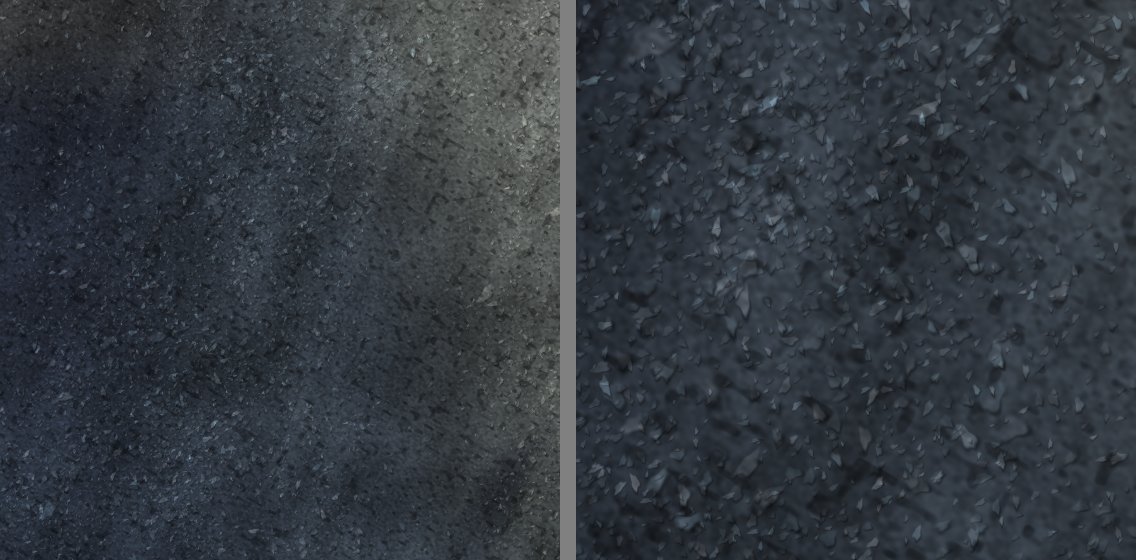
Left, the full canvas; right, a detail of the centre.
This texture is drawn by a WebGL 1 fragment shader. Its source:

```glsl
precision highp float;
// Dark slate-blue stone with scattered pale mineral flecks and a warm grey right side.
uniform vec2 u_resolution;

float hash(vec2 p) {
  vec3 q = fract(p.xyx * vec3(0.1031, 0.1030, 0.0973));
  q += dot(q, q.yzx + 33.33);
  return fract((q.x + q.y) * q.z);
}

vec2 hash2(vec2 p) {
  return vec2(hash(p), hash(p + 71.7));
}

float noise(vec2 p) {
  vec2 i = floor(p), f = fract(p);
  f = f * f * (3.0 - 2.0 * f);
  return mix(mix(hash(i), hash(i + vec2(1, 0)), f.x),
             mix(hash(i + vec2(0, 1)), hash(i + vec2(1, 1)), f.x), f.y);
}

float fbm(vec2 p) {
  float sum = 0.0, amp = 0.5;
  for (int i = 0; i < 5; i++) {
    sum += amp * noise(p);
    p = mat2(1.6, 1.2, -1.2, 1.6) * p + 17.3;
    amp *= 0.5;
  }
  return sum;
}

// Flecks gather in a slanted middle band, along the top and at the right edge.
float fleckDensity(vec2 p) {
  float band = exp(-pow((p.x - 0.36 - 0.25 * (p.y - 0.4)) / 0.24, 2.0));
  float top = smoothstep(0.65, 0.95, p.y) * smoothstep(0.2, 0.7, p.x);
  float rightEdge = smoothstep(0.84, 0.95, p.x);
  float smoothArea = smoothstep(0.62, 0.7, p.x) * (1.0 - smoothstep(0.8, 0.88, p.x))
                   * (1.0 - smoothstep(0.7, 0.85, p.y));
  float d = 0.22 + 0.5 * max(band, max(0.8 * top, 0.6 * rightEdge));
  return d * (0.4 + 1.2 * noise(p * 9.0)) * (1.0 - 0.7 * smoothArea);
}

// One layer of irregular, mostly upright chips, each shaded on its lower right.
vec3 addFlecks(vec3 col, vec2 p, float scale, float amount, float lift) {
  vec2 home = floor(p * scale);
  float soft = 0.07 + 0.6 * scale / min(u_resolution.x, u_resolution.y);
  for (int y = -1; y <= 1; y++) {
    for (int x = -1; x <= 1; x++) {
      vec2 cell = home + vec2(x, y);
      vec2 spot = hash2(cell + scale);
      vec2 kind = hash2(cell + scale * 3.0 + 19.1);
      vec2 look = hash2(cell + scale * 5.0 + 43.7);
      vec2 center = cell + 0.1 + 0.8 * spot;
      float present = step(kind.x, amount * fleckDensity(center / scale));
      vec2 d = p * scale - center;
      float turn = 1.15 + (kind.y - 0.5) * 2.2;
      vec2 q = vec2(cos(turn) * d.x + sin(turn) * d.y, cos(turn) * d.y - sin(turn) * d.x);
      q.y *= 1.2 + 1.1 * look.x;
      float a = atan(q.y, q.x + 0.0001);
      float wobble = 1.0 + 0.17 * sin(3.0 * a + 40.0 * spot.x) + 0.1 * sin(5.0 * a + 40.0 * spot.y);
      float radius = 0.17 + 0.3 * look.y * look.y;
      float dist = length(q) * wobble - radius;
      float cover = present * (1.0 - smoothstep(-soft, soft, dist));
      float side = clamp(dot(d, vec2(0.6, -0.8)) / radius, 0.0, 1.0);
      float shadow = present * side * (1.0 - smoothstep(0.0, 0.25, dist)) * (1.0 - cover);
      vec3 tint = mix(vec3(0.75, 1.02, 1.15), vec3(1.05, 1.0, 0.97), hash(cell + 8.8));
      tint = mix(tint, vec3(1.1, 1.08, 0.95), smoothstep(0.75, 0.95, p.x));
      float glow = lift * (0.35 + 1.1 * look.x * look.x) * (0.8 + 0.4 * noise(p * 190.0));
      col *= 1.0 - 0.4 * shadow;
      col += cover * glow * tint;
    }
  }
  return col;
}

// Broad tones: navy left, blue lower left, brownish top left, warm grey right.
vec3 stoneBase(vec2 p) {
  vec2 warp = 0.16 * (vec2(fbm(p * 3.0), fbm(p * 3.0 + 31.0)) - 0.48);
  vec2 w = p + warp;
  vec3 col = mix(vec3(0.135, 0.155, 0.2), vec3(0.19, 0.218, 0.25), smoothstep(0.1, 0.5, w.x));
  col = mix(col, vec3(0.18, 0.215, 0.265), 0.8 * smoothstep(0.5, 0.0, w.y) * smoothstep(0.75, 0.25, w.x));
  col = mix(col, vec3(0.19, 0.195, 0.2), smoothstep(0.75, 1.0, w.y) * smoothstep(0.6, 0.2, w.x));
  col = mix(col, vec3(0.25, 0.268, 0.268), smoothstep(0.55, 0.92, w.x + 0.25 * (w.y - 0.5)));
  col += vec3(0.13, 0.125, 0.11) * smoothstep(0.75, 1.25, w.x * 0.75 + w.y * 0.5);
  // Slanted dark stain near the lower right corner
  float stain = abs(w.x - 0.87 - 0.55 * (w.y - 0.1));
  stain = (1.0 - smoothstep(0.015, 0.07, stain)) * (1.0 - smoothstep(0.15, 0.28, w.y));
  return mix(col, vec3(0.15, 0.17, 0.195), 0.75 * stain);
}

void main() {
  vec2 p = gl_FragCoord.xy / min(u_resolution.x, u_resolution.y);
  vec3 col = stoneBase(p);

  // Cloudy mottling and faint upright streaks leaning right
  vec2 lean = vec2(p.x - 0.3 * p.y, p.y);
  col *= 1.0 + 0.55 * (fbm(p * 9.0 + 5.0) - 0.48);
  col *= 1.0 + 0.4 * (fbm(lean * vec2(26.0, 6.0)) - 0.48);

  // Chips from coarse to fine
  col = addFlecks(col, p, 27.0, 0.3, 0.1);
  col = addFlecks(col, p, 52.0, 0.65, 0.11);
  col = addFlecks(col, p, 88.0, 0.8, 0.12);
  col = addFlecks(col, p, 135.0, 0.8, 0.09);

  // Fine gritty surface with small dark pits
  vec2 grit = mat2(0.85, 0.5, -0.5, 0.85) * p;
  float pits = smoothstep(0.68, 0.9, noise(grit * vec2(95.0, 130.0) + 60.0));
  col *= 1.0 - 0.3 * pits;
  col *= 1.0 + 0.34 * (noise(grit * vec2(200.0, 260.0)) - 0.5);
  col += 0.035 * (noise(p * 330.0 + 11.0) - 0.5);
  gl_FragColor = vec4(clamp(col, 0.0, 1.0), 1.0);
}
```
